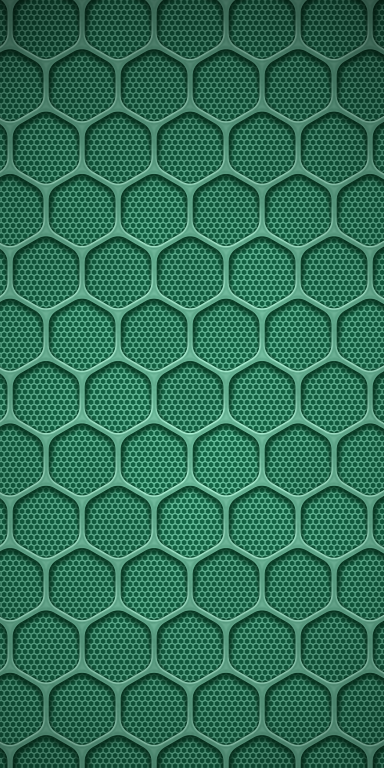
Write a WebGL 2 fragment shader that draws this pattern.

```glsl
#version 300 es
precision highp float;
// Green honeycomb of raised walls around sunken pockets lined with fine hexagonal mesh.

uniform vec2 u_resolution;
out vec4 outColor;

const vec2 LATTICE = vec2(1.0, 1.7320508);
const float CELL_WIDTH = 0.1875;              // in canvas widths
const vec2 CELL_ORIGIN = vec2(0.495, 0.966);  // centre of one cell
const float MESH_PER_CELL = 12.0;
const float POCKET_RADIUS = 0.464;
const float CORNER_RADIUS = 0.23;

const vec3 PIT = vec3(0.065, 0.345, 0.235);
const vec3 MESH = vec3(0.37, 0.67, 0.55);
const vec3 SHADOW = vec3(0.015, 0.19, 0.11);
const vec3 WALL = vec3(0.34, 0.61, 0.50);
const vec3 HIGHLIGHT = vec3(0.64, 0.88, 0.78);

float hash(vec2 p) {
  return fract(sin(dot(p, vec2(127.1, 311.7))) * 43758.5453);
}

float valueNoise(vec2 p) {
  vec2 i = floor(p);
  vec2 f = fract(p);
  f = f * f * (3.0 - 2.0 * f);
  float low = mix(hash(i), hash(i + vec2(1.0, 0.0)), f.x);
  float high = mix(hash(i + vec2(0.0, 1.0)), hash(i + vec2(1.0)), f.x);
  return mix(low, high, f.y);
}

// Offset from the nearest centre of a unit hexagonal lattice
vec2 hexOffset(vec2 p) {
  vec2 a = p - LATTICE * floor(p / LATTICE + 0.5);
  vec2 b = p - LATTICE * (floor(p / LATTICE) + 0.5);
  return dot(a, a) < dot(b, b) ? a : b;
}

// Distance from a lattice cell's border, positive inside
float hexBorder(vec2 q) {
  q = abs(q);
  return 0.5 - max(q.x, dot(q, vec2(0.5, 0.8660254)));
}

// Signed distance to a rounded hexagon with its point upwards
float roundedHex(vec2 p, float radius, float corner) {
  const vec3 k = vec3(-0.8660254, 0.5, 0.5773503);
  float r = radius - corner;
  p = abs(p.yx);
  p -= 2.0 * min(dot(k.xy, p), 0.0) * k.xy;
  p -= vec2(clamp(p.x, -k.z * r, k.z * r), r);
  return length(p) * sign(p.y) - corner;
}

// Fine net over dark pits
vec3 meshColor(vec2 p, float pixel) {
  float border = hexBorder(hexOffset(p));
  float line = 1.0 - smoothstep(0.09 - 0.5 * pixel, 0.13 + 0.5 * pixel, border);
  return mix(PIT, MESH, line);
}

// Dark inner edge of a pocket, deepest beneath its upper wall
vec3 shadePocket(vec3 color, float d, vec2 dir) {
  float facing = smoothstep(-0.9, 0.8, dir.y - 0.25 * dir.x);
  float reach = mix(0.035, 0.13, facing);
  float shade = 1.0 - smoothstep(0.0, reach, -d);
  return mix(color, SHADOW, shade * mix(0.45, 0.9, facing));
}

// Raised wall with a bright lip along the lower rim of each pocket
vec3 wallColor(float d, vec2 dir) {
  float lip = 1.0 - smoothstep(0.008, 0.035, d);
  float facing = smoothstep(0.25, -0.8, dir.y - 0.15 * dir.x);
  vec3 color = mix(WALL, HIGHLIGHT, 0.25 * smoothstep(0.02, 0.07, d));
  return mix(color, HIGHLIGHT, lip * (0.12 + 0.75 * facing));
}

// Soft light around the middle, fading most towards the top
float vignette(vec2 uv) {
  vec2 c = uv - vec2(0.5, 0.49);
  float fall = c.y > 0.0 ? 1.75 : 1.2;
  return 1.1 - fall * c.y * c.y - 0.55 * c.x * c.x;
}

void main() {
  vec2 canvas = gl_FragCoord.xy / u_resolution.x;
  vec2 p = (canvas - CELL_ORIGIN) / CELL_WIDTH;
  float pixel = 1.0 / (u_resolution.x * CELL_WIDTH);

  vec2 q = hexOffset(p);
  vec2 cellId = floor((p - q) * 2.0 + 0.5);
  vec2 dir = q / max(length(q), 0.001);
  float d = roundedHex(q, POCKET_RADIUS, CORNER_RADIUS);

  vec3 pocket = meshColor(p * MESH_PER_CELL, pixel * MESH_PER_CELL);
  pocket *= 0.97 + 0.06 * hash(cellId);
  pocket = shadePocket(pocket, d, dir);
  vec3 color = mix(pocket, wallColor(d, dir), smoothstep(-0.6 * pixel, 0.6 * pixel, d));

  // Gentle wear and fine grain
  color *= 0.95 + 0.06 * valueNoise(p * 1.7) + 0.05 * valueNoise(p * 30.0);
  color *= vignette(gl_FragCoord.xy / u_resolution);
  outColor = vec4(clamp(color, 0.0, 1.0), 1.0);
}
```
